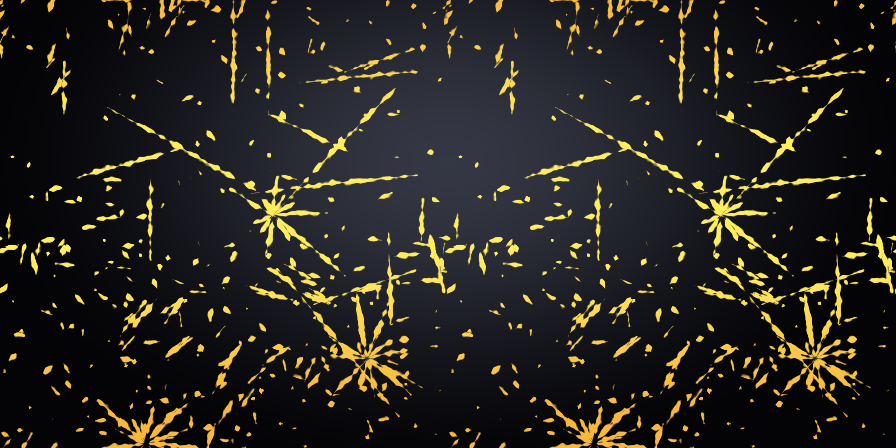
This pattern is drawn by a WebGL 1 fragment shader. Its source:

```glsl
precision highp float;
// Broken gold scratches and flecks, in two square repeats, over a dark slate glow.
uniform vec2 u_resolution;

const float TAU = 6.2831853;
const vec2 REPEATS = vec2(2.0, 1.0);
const vec3 SLATE = vec3(0.205, 0.215, 0.265);
const vec3 NIGHT = vec3(0.015, 0.015, 0.025);
const vec3 YELLOW = vec3(1.0, 0.93, 0.37);
const vec3 ORANGE = vec3(0.97, 0.72, 0.24);
const vec2 GLOW_CENTER = vec2(0.5, 0.64);
const vec2 GLOW_RADIUS = vec2(0.53, 0.72);
const float LONG_WIDTH = 0.0030;   // half widths, in tile units
const float SHORT_WIDTH = 0.0036;
const float FLECK_WIDTH = 0.0030;
const float FLECK_CELLS = 27.0;
const float WEAR_CELLS = 44.0;
const float WEAR_DEPTH = 0.009;
const float BOW = 0.025;           // sideways bend of short strokes

vec2 hash2(vec2 p) {
  vec3 q = fract(p.xyx * vec3(0.1031, 0.1030, 0.0973));
  q += dot(q, q.yzx + 33.33);
  return fract((q.xx + q.yz) * q.zy);
}

vec2 direction(float angle) { return vec2(cos(angle), sin(angle)); }

float cornerSlope(vec2 cell, vec2 offset, float period) {
  return dot(direction(TAU * hash2(mod(cell, period) + 7.0).x), offset);
}

// Gradient noise that wraps after a whole number of cells.
float gradientNoise(vec2 p, float period) {
  vec2 i = floor(p), f = fract(p);
  vec2 u = f * f * f * (f * (f * 6.0 - 15.0) + 10.0);
  vec2 e = vec2(1.0, 0.0);
  float low = mix(cornerSlope(i, f, period), cornerSlope(i + e, f - e, period), u.x);
  float high = mix(cornerSlope(i + e.yx, f - e.yx, period),
                   cornerSlope(i + 1.0, f - 1.0, period), u.x);
  return mix(low, high, u.y);
}

// Signed distance to a tapered, bowed stroke from a to b; wraps around the tile.
float stroke(vec2 p, vec2 a, vec2 b, float width, float bow) {
  float halfLength = 0.5 * length(b - a);
  vec2 axis = normalize(b - a);
  vec2 q = p - 0.5 * (a + b);
  q -= floor(q + 0.5);
  vec2 local = vec2(dot(q, axis), dot(q, vec2(-axis.y, axis.x)));
  float t = clamp(local.x / halfLength, -1.0, 1.0);
  float bulge = 1.0 - t * t;
  local += vec2(-t * halfLength, -bow * halfLength * bulge);
  return length(local) - width * bulge * (1.25 + 0.6 * t);
}

float scratch(vec2 p, float ax, float ay, float bx, float by) {
  return stroke(p, vec2(ax, ay), vec2(bx, by), LONG_WIDTH, 0.01);
}

// Rays that fan out from one point.
float burst(vec2 p, vec2 center, float angle, float fan, float reach, float seed) {
  float d = 1.0;
  for (int i = 0; i < 11; i++) {
    vec2 h = hash2(vec2(float(i), seed));
    vec2 ray = direction(angle + fan * ((float(i) + h.x) / 11.0 - 0.5));
    ray *= reach * mix(0.4, 1.2, h.y);
    d = min(d, stroke(p, center - 0.1 * ray, center + ray, SHORT_WIDTH, BOW));
  }
  return d;
}

// Loose strokes that share a rough direction.
float bundle(vec2 p, vec2 center, vec2 spread, float angle, float reach, float seed) {
  float d = 1.0;
  for (int i = 0; i < 9; i++) {
    vec2 key = vec2(float(i), seed);
    vec2 h = hash2(key + 31.0);
    vec2 c = center + spread * (hash2(key) - 0.5);
    vec2 arm = direction(angle + 0.6 * (h.x - 0.5)) * reach * mix(0.2, 0.65, h.y);
    d = min(d, stroke(p, c - arm, c + arm, SHORT_WIDTH * mix(0.6, 1.1, h.x), BOW));
  }
  return d;
}

// Small chips, densest in the lower part of the tile.
float flecks(vec2 p) {
  float d = 1.0;
  for (int y = -1; y <= 1; y++) for (int x = -1; x <= 1; x++) {
    vec2 cell = floor(p * FLECK_CELLS) + vec2(float(x), float(y));
    vec2 key = mod(cell, FLECK_CELLS);
    vec2 c = (cell + hash2(key + 3.0)) / FLECK_CELLS;
    vec2 h = hash2(key + 57.0), k = hash2(key + 113.0);
    vec2 arm = direction(0.5 * TAU * h.y) * mix(0.003, 0.017, k.x * k.x);
    float density = 0.38 + 0.22 * cos(TAU * (c.y - 0.2));
    if (h.x < density) d = min(d, stroke(p, c - arm, c + arm, FLECK_WIDTH * (0.4 + k.y), BOW));
  }
  return d;
}

float longScratches(vec2 p) {
  float d = scratch(p, 0.60, 0.51, 0.885, 0.805);
  d = min(d, scratch(p, 0.56, 0.568, 0.932, 0.609));
  d = min(d, scratch(p, 0.40, 0.667, 0.17, 0.604));
  d = min(d, scratch(p, 0.24, 0.76, 0.57, 0.575));
  d = min(d, scratch(p, 0.60, 0.745, 0.78, 0.66));
  d = min(d, scratch(p, 0.67, 0.815, 0.932, 0.84));
  d = min(d, scratch(p, 0.77, 0.84, 0.925, 0.89));
  d = min(d, scratch(p, 0.597, 0.98, 0.60, 0.74));
  d = min(d, scratch(p, 0.52, 1.02, 0.52, 0.75));
  d = min(d, scratch(p, 0.143, 0.74, 0.143, 0.86));
  d = min(d, scratch(p, 0.336, 0.42, 0.336, 0.60));
  d = min(d, scratch(p, 0.61, 0.52, 0.77, 0.385));
  d = min(d, scratch(p, 0.62, 0.40, 0.89, 0.07));
  d = min(d, scratch(p, 0.70, 0.32, 0.925, 0.395));
  return min(d, scratch(p, 0.867, 0.48, 0.872, 0.25));
}

float clusters(vec2 p) {
  float d = burst(p, vec2(0.61, 0.52), 0.0, TAU, 0.10, 2.0);
  d = min(d, burst(p, vec2(0.325, 0.01), 1.57, 3.4, 0.12, 5.0));
  d = min(d, burst(p, vec2(0.82, 0.20), 0.3, TAU, 0.13, 9.0));
  d = min(d, bundle(p, vec2(0.03, 0.44), vec2(0.22, 0.14), 1.5, 0.09, 12.0));
  d = min(d, bundle(p, vec2(0.92, 0.40), vec2(0.25, 0.18), 0.05, 0.06, 15.0));
  d = min(d, bundle(p, vec2(0.63, 0.36), vec2(0.18, 0.07), -0.4, 0.07, 18.0));
  d = min(d, bundle(p, vec2(0.60, 0.12), vec2(0.22, 0.18), 0.9, 0.07, 21.0));
  d = min(d, bundle(p, vec2(0.34, 0.25), vec2(0.22, 0.14), 0.8, 0.08, 24.0));
  d = min(d, bundle(p, vec2(0.05, 0.92), vec2(0.20, 0.24), 1.1, 0.06, 27.0));
  d = min(d, bundle(p, vec2(0.38, 0.96), vec2(0.40, 0.12), 1.2, 0.07, 30.0));
  return min(d, bundle(p, vec2(0.25, 0.50), vec2(0.30, 0.20), 0.1, 0.05, 33.0));
}

void main() {
  vec2 uv = gl_FragCoord.xy / u_resolution;
  vec2 tile = fract(uv * REPEATS);
  float glow = smoothstep(1.0, 0.0, length((uv - GLOW_CENTER) / GLOW_RADIUS));
  vec3 gold = mix(YELLOW, ORANGE, smoothstep(0.1, 0.5, abs(uv.y - 0.56)));

  // Wear eats gaps into the strokes and roughens their edges.
  float wear = gradientNoise(tile * WEAR_CELLS, WEAR_CELLS)
             + 0.4 * gradientNoise(tile * WEAR_CELLS * 2.0, WEAR_CELLS * 2.0);
  float d = min(min(longScratches(tile), clusters(tile)), flecks(tile));
  d += WEAR_DEPTH * wear;

  float soft = 0.8 * REPEATS.y / u_resolution.y;
  float ink = 1.0 - smoothstep(-soft, soft, d);
  gl_FragColor = vec4(mix(mix(NIGHT, SLATE, glow), gold, ink), 1.0);
}
```
